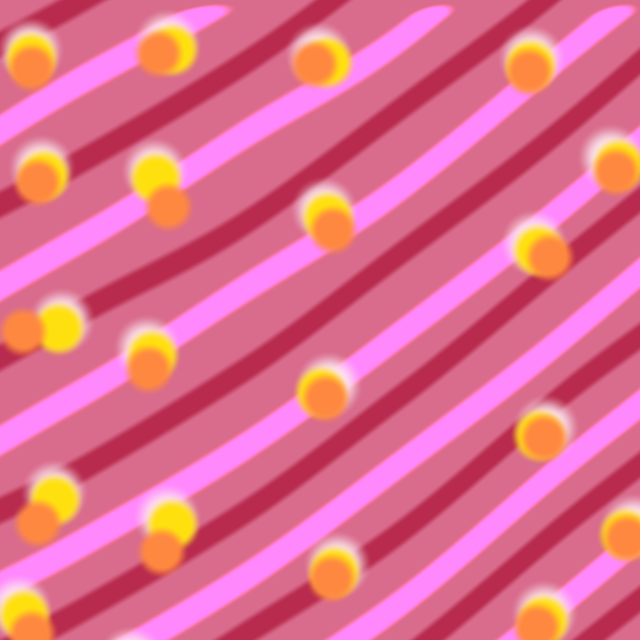
Give the GLSL for this pattern, as a Shadertoy shader.

```glsl
// Diagonal wavy brush strokes, alternating crimson and bright pink on rose,
// scattered with soft blossoms made of white, yellow and orange blurred discs.
// Strokes are bent distance bands; blossoms sit on a jittered, widening grid.

float hash(vec2 p) {
    return fract(sin(dot(p, vec2(127.1, 311.7))) * 43758.5453);
}

// Smooth 1D noise in -0.5..0.5, with a separate track for each seed
float wobble(float x, float seed) {
    float i = floor(x), f = fract(x);
    f = f * f * (3.0 - 2.0 * f);
    return mix(hash(vec2(i, seed)), hash(vec2(i + 1.0, seed)), f) - 0.5;
}

// Distance to the centre of a rising stroke that starts at the given level
float strokeDistance(vec2 p, float level, float seed) {
    float centre = level + 0.03 * sin((level - 0.33) * 3.2)
                 + 0.045 * sin(3.14159 * p.x)
                 + 0.022 * wobble(p.x * 4.0 + 0.5, seed);
    return abs(1.0 - p.y + 0.7 * p.x - centre) / 1.22;
}

float band(float d, float halfWidth, float blur) {
    return 1.0 - smoothstep(halfWidth - blur, halfWidth + blur, d);
}

vec3 strokes(vec2 p) {
    vec3 color = vec3(0.85, 0.42, 0.55);
    for (int i = 0; i < 8; i++) {
        float k = float(i);
        float dark = strokeDistance(p, 0.098 + 0.224 * k, k);
        color = mix(color, vec3(0.72, 0.17, 0.305), band(dark, 0.017, 0.006));
    }
    for (int i = 0; i < 7; i++) {
        float k = float(i);
        float pink = strokeDistance(p, 0.212 + 0.224 * k, k + 20.0);
        // Rounded ends just below the top edge
        pink = length(vec2(pink, 1.2 * max(p.y - 0.975, 0.0)));
        color = mix(color, vec3(1.0, 0.45, 0.6), band(pink, 0.0215, 0.004));
        color = mix(color, vec3(1.0, 0.535, 0.99), band(pink, 0.0185, 0.004));
    }
    return color;
}

// Blossom centre: columns spread to the right, rows sway within each column
vec2 blossomCentre(float column, float row) {
    vec2 c = vec2(0.059 + 0.156 * column + 0.035 * column * column,
                  0.059 + 0.005 * column * column
                  + (0.232 + 0.018 * column) * row
                  + (0.033 - 0.011 * column) * cos(2.1 * row));
    if (column > 3.5) c = vec2(0.975, 0.254 + 0.573 * row);
    vec2 jitter = vec2(hash(c), hash(c + 3.7)) - 0.5;
    return vec2(c.x, 1.0 - c.y) + 0.03 * jitter;
}

vec3 addBlossom(vec3 color, vec2 p, vec2 centre, vec2 id) {
    float angle = -1.57 + 3.1 * (hash(id + 5.3) - 0.5);
    float reach = id.x < 1.5 ? mix(0.012, 0.062, hash(id + 9.1))
                             : mix(0.006, 0.026, hash(id + 2.4));
    vec2 shift = reach * vec2(cos(angle), sin(angle));
    vec2 yellow = centre - 0.5 * shift;
    vec2 orange = centre + 0.5 * shift;
    vec2 white = yellow + vec2(0.04 * (hash(id + 7.7) - 0.5), 0.012);

    color = mix(color, vec3(0.99, 0.9, 0.93), 0.95 * band(length(p - white), 0.039, 0.016));
    color = mix(color, vec3(1.0, 0.88, 0.06), band(length(p - yellow), 0.036, 0.010));
    return mix(color, vec3(1.0, 0.535, 0.25), band(length(p - orange), 0.033, 0.010));
}

void mainImage(out vec4 fragColor, in vec2 fragCoord) {
    vec2 p = fragCoord / iResolution.xy;
    vec3 color = strokes(p);
    for (int column = 0; column < 5; column++) {
        for (int row = 0; row < 5; row++) {
            vec2 id = vec2(column, row);
            color = addBlossom(color, p, blossomCentre(id.x, id.y), id);
        }
    }
    fragColor = vec4(color, 1.0);
}
```
